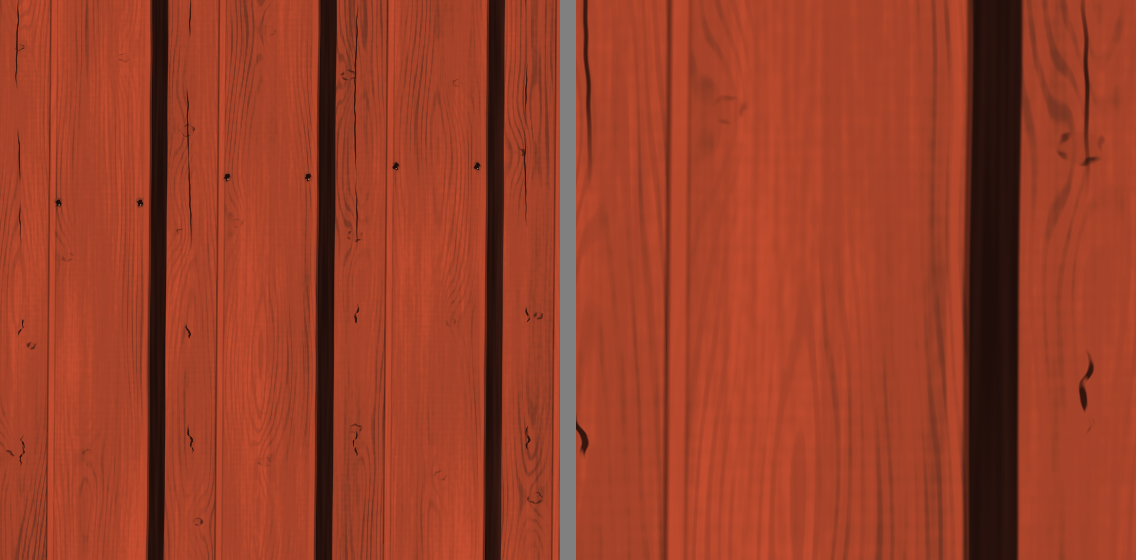
Left, the full canvas; right, a detail of the centre.
Give the GLSL for this texture, as a three.js fragment shader.

```glsl
// Red painted wall of upright planks: raised boards over recessed ones, each with
// a dark shadow gap at its right. Grain is the contour lines of a noise-bent field
// that swells around scattered knots; nails, cracks and gashes are laid on top.
#define REPEAT 0.3008
#define FIRST_EDGE 0.083
#define LEAN 0.008
#define FACE_END 0.180
#define GAP_END 0.2095
#define BEVEL 0.0115
#define NAIL_Y 0.638
#define GRAIN 125.0
#define KNOTS 3
#define SOFT 0.0014

varying vec2 vUv;

const vec3 SHADOW = vec3(0.12, 0.05, 0.035);
const vec3 UMBER = vec3(0.25, 0.115, 0.08);
const vec3 WORN = vec3(0.46, 0.205, 0.135);
const vec3 PAINT = vec3(0.65, 0.26, 0.16);
const vec3 SUNLIT = vec3(0.77, 0.30, 0.185);
const vec3 GLINT = vec3(0.86, 0.58, 0.48);

float hash(vec2 p) {
  return fract(sin(dot(p, vec2(127.1, 311.7))) * 43758.5);
}

vec2 gradient(vec2 cell) {
  float a = 6.2832 * hash(cell);
  return vec2(cos(a), sin(a));
}

// Gradient noise, about -0.7 to 0.7
float noise(vec2 p) {
  vec2 i = floor(p), f = fract(p), e = vec2(1.0, 0.0);
  vec2 w = f * f * f * (f * (f * 6.0 - 15.0) + 10.0);
  float low = mix(dot(gradient(i), f), dot(gradient(i + e), f - e), w.x);
  float high = mix(dot(gradient(i + e.yx), f - e.yx), dot(gradient(i + 1.0), f - 1.0), w.x);
  return mix(low, high, w.y);
}

float band(float x, float a, float b) {
  return smoothstep(a - SOFT, a + SOFT, x) - smoothstep(b - SOFT, b + SOFT, x);
}

// Painted timber of one board; p is measured from the repeat's left edge
vec3 wood(vec2 p, float seed, float centre, float width, float recessed) {
  vec2 shift = vec2(seed * 7.31, seed * 3.77);
  float across = p.x - centre - width * 0.3 * (hash(shift) - 0.5);
  float field = length(vec2(across, 0.010)) + 0.055 * noise(vec2(seed * 5.37, p.y * 1.7));
  field += 0.012 * noise(p * vec2(14.0, 4.0) + shift);

  // Knots push the grain aside and leave a dark-rimmed oval
  float rim = 0.0, core = 0.0;
  for (int i = 0; i < KNOTS; i++) {
    vec2 key = vec2(seed, float(i) * 4.7);
    float size = mix(0.004, 0.010, hash(key + 2.1));
    vec2 knot = vec2(centre + width * 0.65 * (hash(key) - 0.5),
                     (float(i) + 0.1 + 0.8 * hash(key + 5.3)) / float(KNOTS));
    vec2 d = p - knot;
    field += 0.022 * exp(-dot(d * d, vec2(1800.0, 320.0)));
    float r = length(d * vec2(0.8, 1.0)) + 0.004 * noise(d * 130.0 + key);
    rim += (1.0 - smoothstep(0.0, 0.0022, abs(r - size))) * smoothstep(-0.3, 0.3, noise(d * 90.0 + key));
    core += 1.0 - smoothstep(size - 0.002, size, r);
  }

  // Growth lines, fibres and broad weathering
  float wave = cos(6.2832 * (field * GRAIN + 0.5 * noise(p * vec2(80.0, 7.0) + shift)));
  float lines = smoothstep(-0.1, 1.0, wave);
  float patches = smoothstep(-0.35, 0.4, noise(p * vec2(15.0, 2.5) + shift));
  float broad = noise(p * vec2(9.0, 2.2) + shift + 9.0);
  float streak = noise(p * vec2(65.0, 2.5) + shift) + 0.8 * noise(p * vec2(240.0, 11.0) + shift);
  float saw = sin(p.y * 690.0 + 2.0 * noise(p * 12.0)) * (0.5 + noise(p * 9.0 + shift));
  float tone = 0.62 + 0.45 * broad + 0.27 * streak - 0.36 * lines * patches + 0.025 * saw;
  tone += 0.10 * noise(p * vec2(150.0, 90.0)) - 0.06 * recessed;

  vec3 colour = mix(WORN, PAINT, smoothstep(-0.05, 0.52, tone));
  colour = mix(colour, SUNLIT, smoothstep(0.50, 1.0, tone));
  float show = mix(0.35, 0.85, recessed);
  colour = mix(colour, PAINT * 0.9, min(core, 1.0) * 0.4 * show);
  return mix(colour, UMBER, min(rim, 1.0) * show);
}

void main() {
  float x = vUv.x - FIRST_EDGE - LEAN * vUv.y;
  float k = floor(x / REPEAT);
  vec2 p = vec2(x - k * REPEAT, vUv.y);
  float wobble = 0.0016 * noise(vec2(p.y * 7.0, k * 3.3 + 0.5));
  float faceEnd = FACE_END + 0.006 * (hash(vec2(k, 8.0)) - 0.5) + wobble;
  float gapEnd = GAP_END + wobble;
  float recessed = step(0.5 * (faceEnd + gapEnd), p.x);
  float left = recessed * gapEnd;
  float right = mix(faceEnd, REPEAT, recessed);
  vec3 colour = wood(p, k * 2.0 + recessed + 11.0, 0.5 * (left + right), right - left, recessed);

  // Bevels and the seam where the boards meet
  colour = mix(colour, SUNLIT, 0.55 * band(p.x, 0.0, BEVEL));
  colour = mix(colour, SUNLIT, 0.45 * band(p.x, faceEnd - 0.013, faceEnd - 0.004));
  colour *= 1.0 - 0.13 * band(p.x, BEVEL - 0.0005, BEVEL + 0.002);
  colour *= 1.0 - 0.45 * band(p.x, faceEnd - 0.003, faceEnd);
  colour *= 1.0 - 0.35 * (1.0 - smoothstep(0.0, 0.003, min(p.x, REPEAT - p.x)));

  // Long crack and short gashes in the recessed board
  float path = 0.247 + 0.016 * noise(vec2(p.y * 3.0, k * 2.7 + 0.3)) + 0.003 * noise(vec2(p.y * 40.0, k));
  float open = smoothstep(0.54, 0.62, p.y) * smoothstep(-0.15, 0.15, noise(vec2(p.y * 8.0, k * 5.3 + 0.4)));
  colour = mix(colour, SHADOW, 0.8 * open * (1.0 - smoothstep(0.0004, 0.002, abs(p.x - path))));
  for (int i = 0; i < 2; i++) {
    vec2 key = vec2(k + 3.0, float(i) + 6.0);
    vec2 d = p - vec2(0.245 + 0.02 * hash(key), 0.20 + 0.21 * float(i) + 0.06 * (hash(key + 4.0) - 0.5));
    d.x += 0.009 * noise(vec2(d.y * 75.0, k + 0.5));
    float gash = length(d / vec2(0.0028, 0.014 + 0.020 * hash(key + 9.0)));
    float torn = smoothstep(-0.3, 0.1, noise(p * vec2(180.0, 70.0)));
    colour = mix(colour, SHADOW, 0.85 * torn * (1.0 - smoothstep(0.5, 1.0, gash)));
  }

  // Two sunken nails per raised board, each with a glint
  float nailY = NAIL_Y + 0.065 * sqrt(clamp(k, 0.0, 2.0) * 0.5);
  for (int i = 0; i < 2; i++) {
    vec2 d = p - vec2(mix(0.0165, faceEnd - 0.019, float(i)), nailY);
    float r = length(d * vec2(1.0, 0.75)) + 0.003 * noise(d * 200.0 + k);
    colour = mix(colour, WORN, 0.6 * (1.0 - smoothstep(0.005, 0.009, r)));
    colour = mix(colour, SHADOW, 1.0 - smoothstep(0.0035, 0.0058, r));
    colour = mix(colour, GLINT, 0.75 * (1.0 - smoothstep(0.0006, 0.002, length(d - vec2(0.001, -0.004)))));
  }

  // Shadow gap with faint timber inside
  float depth = smoothstep(faceEnd + 0.004, gapEnd, p.x);
  float faint = 0.15 + 0.5 * depth * hash(vec2(k, 2.0)) + 0.55 * noise(p * vec2(190.0, 5.0) + k);
  vec3 gap = mix(SHADOW, UMBER, clamp(faint, 0.0, 0.9));
  gl_FragColor = vec4(mix(colour, gap, band(p.x, faceEnd, gapEnd)), 1.0);
}
```
